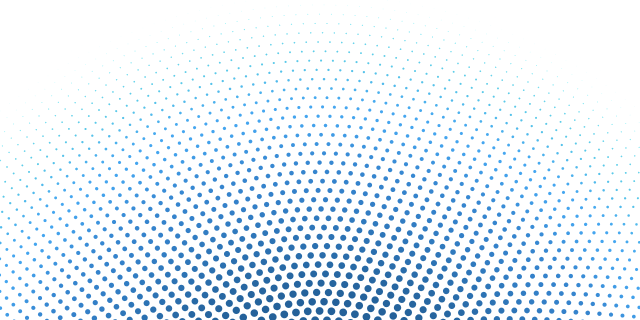
Reproduce this background procedurally as a WebGL 1 fragment shader.

```glsl
precision highp float;
// Concentric rings of halftone dots that shrink and fade from deep blue to pale cyan.

uniform vec2 u_resolution;

// Lengths are in canvas heights; the ring centre lies below the canvas.
const vec2 CENTRE = vec2(0.0, -0.5513);
const float RING_PITCH = 0.02898;
const float DOT_SPACING = 0.0370;
const float RING_SHIFT = 0.375;   // dot offset gained per ring, in spacings
const float FIRST_SHIFT = 0.465;

const float NEAR_RADIUS = 0.573;
const float FAR_RADIUS = 1.550;
const float NEAR_DOT = 0.0121;
const float FAR_DOT = 0.0010;

const vec3 PAPER = vec3(1.0);
const vec3 DEEP_BLUE = vec3(0.14, 0.38, 0.60);
const vec3 MID_BLUE = vec3(0.21, 0.52, 0.81);
const vec3 SKY_BLUE = vec3(0.27, 0.65, 0.94);
const vec3 TEAL = vec3(0.36, 0.80, 0.91);
const vec3 PALE_CYAN = vec3(0.64, 0.97, 0.98);

// Colour ramp from the innermost (0) to the outermost (1) ring.
vec3 ringColour(float t) {
    vec3 colour = mix(DEEP_BLUE, MID_BLUE, smoothstep(0.0, 0.48, t));
    colour = mix(colour, SKY_BLUE, smoothstep(0.44, 0.65, t));
    colour = mix(colour, TEAL, smoothstep(0.65, 0.84, t));
    return mix(colour, PALE_CYAN, smoothstep(0.82, 1.0, t));
}

void main() {
    float pixel = 1.0 / u_resolution.y;
    vec2 p = (gl_FragCoord.xy - vec2(0.5 * u_resolution.x, 0.0)) * pixel - CENTRE;

    // Nearest ring
    float radius = length(p);
    float ring = floor(radius / RING_PITCH + 0.5);
    float ringRadius = ring * RING_PITCH;

    // Nearest dot along that ring, counted from straight up
    float arc = atan(p.x, p.y) * ringRadius / DOT_SPACING;
    float phase = fract(FIRST_SHIFT + RING_SHIFT * ring);
    float along = (fract(arc - phase + 0.5) - 0.5) * DOT_SPACING;
    float dist = length(vec2(along, radius - ringRadius));

    // Dot size and colour depend on the ring alone
    float t = clamp((ringRadius - NEAR_RADIUS) / (FAR_RADIUS - NEAR_RADIUS), 0.0, 1.0);
    float dotRadius = mix(NEAR_DOT, FAR_DOT, t);
    float cover = clamp(0.5 + (dotRadius - dist) / pixel, 0.0, 1.0);
    cover *= min(1.0, 2.0 * dotRadius / pixel);
    cover *= 1.0 - smoothstep(FAR_RADIUS - 0.08, FAR_RADIUS + 0.06, ringRadius);

    gl_FragColor = vec4(mix(PAPER, ringColour(t), cover), 1.0);
}
```
